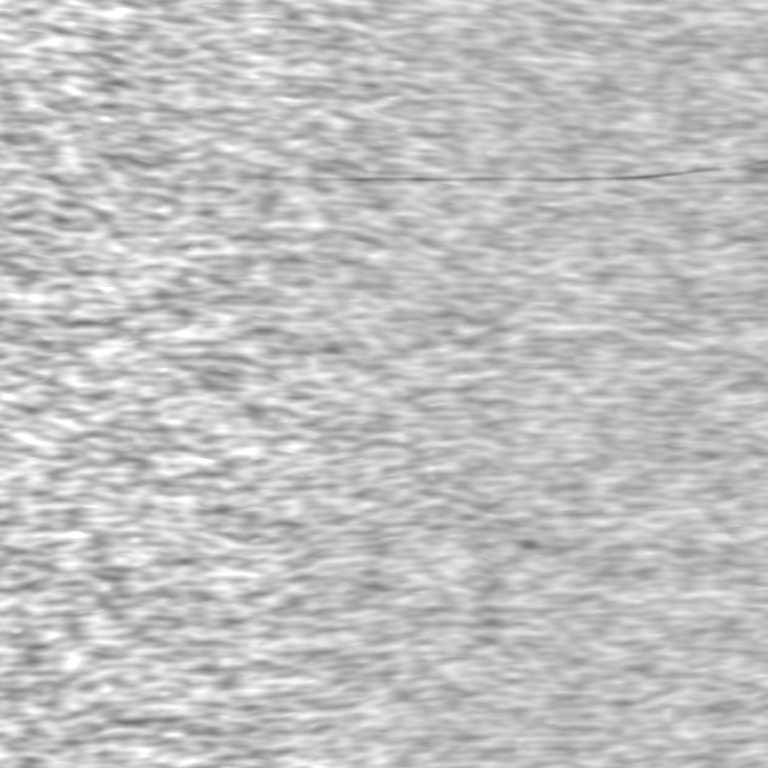
A Shadertoy shader for this texture:

```glsl
// Pale grey brushed fibre surface with short horizontal grains and one thin dark crack.

const float LEFT_TONE = 0.775;
const float RIGHT_TONE = 0.742;
const float LEFT_CONTRAST = 0.40;
const float RIGHT_CONTRAST = 0.22;
const vec2 PATCH_FREQ = vec2(7.0, 20.0);
const vec2 GRAIN_FREQ = vec2(20.0, 64.0);
const vec2 FIBRE_FREQ = vec2(35.0, 112.0);
const float CRACK_HEIGHT = 0.766;
const float CRACK_WIDTH = 0.0027;
const float CRACK_DEPTH = 0.25;
const int PIT_COUNT = 7;
const vec2 PIT_SIZE = vec2(0.020, 0.007);
const float PIT_DEPTH = 0.10;

float hash(vec2 p) {
    vec3 q = fract(vec3(p.xyx) * 0.1031);
    q += dot(q, q.yzx + 33.33);
    return fract((q.x + q.y) * q.z);
}

// Dot product of a random unit gradient with the offset from its lattice point
float corner(vec2 cell, vec2 offset) {
    float angle = 6.2832 * hash(cell);
    return dot(vec2(cos(angle), sin(angle)), offset);
}

float gradientNoise(vec2 p) {
    vec2 i = floor(p), f = fract(p);
    vec2 u = f * f * f * (f * (f * 6.0 - 15.0) + 10.0);
    vec2 e = vec2(1.0, 0.0);
    float low = mix(corner(i, f), corner(i + e, f - e), u.x);
    float high = mix(corner(i + e.yx, f - e.yx), corner(i + 1.0, f - 1.0), u.x);
    return mix(low, high, u.y);
}

// Layered streaks, with a few isolated bright flecks
float fibreGrain(vec2 p) {
    float streaks = 0.40 * gradientNoise(p * PATCH_FREQ + 11.3)
                  + 0.75 * gradientNoise(p * GRAIN_FREQ + 47.7)
                  + 0.72 * gradientNoise(p * FIBRE_FREQ + 93.1);
    float fleck = max(gradientNoise(p * GRAIN_FREQ * 1.3 + 151.9) - 0.33, 0.0);
    return streaks + 1.4 * fleck;
}

float softSpot(vec2 p, vec2 centre, vec2 size) {
    vec2 d = (p - centre) / size;
    return exp(-dot(d, d));
}

// Thin line that fades in from the left and bends upward at the right
float crack(vec2 p) {
    float bend = max(p.x - 0.72, 0.0);
    float rise = max(0.55 - p.x, 0.0);
    float line = CRACK_HEIGHT + 0.3 * bend * bend + 0.05 * rise * rise;
    line += 0.002 * gradientNoise(vec2(p.x * 16.0, 3.7));
    float d = (p.y - line) / CRACK_WIDTH;
    float fade = smoothstep(0.22, 0.56, p.x) * (1.0 - 0.6 * smoothstep(0.91, 0.97, p.x));
    float breaks = 0.75 + 0.9 * gradientNoise(vec2(p.x * 13.0, 8.4));
    return exp(-d * d) * fade * clamp(breaks, 0.15, 1.0);
}

void mainImage(out vec4 fragColor, in vec2 fragCoord) {
    vec2 uv = fragCoord / iResolution.xy;

    // Grain direction drifts gently across the sheet
    vec2 p = uv;
    p.y += 0.012 * gradientNoise(uv * vec2(4.0, 3.0) + 5.2);
    p.y += mix(-0.05, 0.06, uv.y) * (uv.x - 0.5);

    // The left side is brighter and rougher
    float calm = smoothstep(0.0, 0.75, uv.x + 0.2 * gradientNoise(uv * 4.0 + 71.0));
    float tone = mix(LEFT_TONE, RIGHT_TONE, calm);
    tone += mix(LEFT_CONTRAST, RIGHT_CONTRAST, calm) * fibreGrain(p);

    // Scattered pits
    for (int i = 0; i < PIT_COUNT; i++) {
        float id = float(i);
        vec2 centre = vec2(hash(vec2(id, 2.0)), hash(vec2(id, 9.0)));
        tone -= PIT_DEPTH * softSpot(p, centre, PIT_SIZE);
    }

    // Deep pit, crack and the dark knot at its end
    tone -= 0.22 * softSpot(uv, vec2(0.69, 0.29), PIT_SIZE);
    tone -= 0.13 * softSpot(uv, vec2(0.62, 0.288), PIT_SIZE);
    tone -= 0.20 * softSpot(uv, vec2(0.99, 0.775), PIT_SIZE * 1.3);
    tone -= CRACK_DEPTH * crack(uv);

    fragColor = vec4(vec3(clamp(tone, 0.42, 1.0)), 1.0);
}
```
